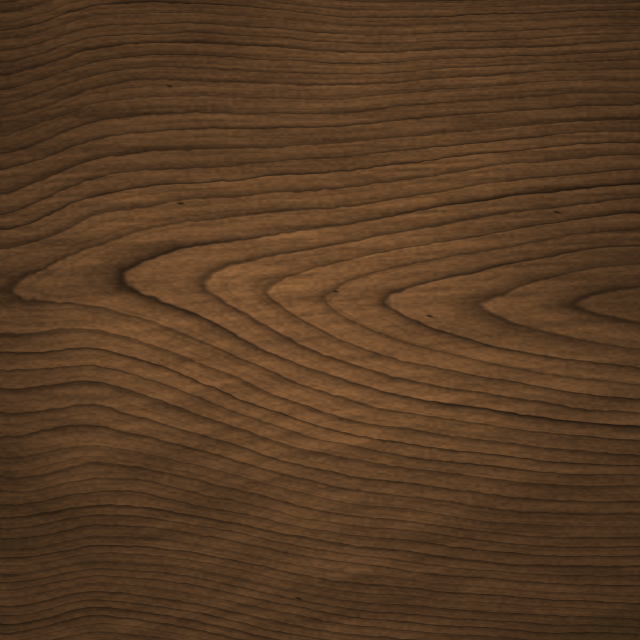
This texture is drawn by a WebGL 2 fragment shader. Its source:

```glsl
#version 300 es
precision highp float;
// Dark walnut board with a cathedral grain of nested, pointed growth rings.

uniform vec2 u_resolution;
out vec4 fragColor;

// Colour
const vec3 LIGHT_WOOD = vec3(0.415, 0.286, 0.174);
const vec3 DARK_WOOD = vec3(0.150, 0.106, 0.068);
const float EDGE_SHADE = 0.62;      // brightness left in the corners
const float MOTTLE = 0.22;
const float FIBRE = 0.20;
const float PORE = 0.17;

// Ring geometry
const float HEART_X = 1.05;         // where the innermost ring closes
const float TAPER = 0.22;           // how fast the rings run out to the left
const float POINTEDNESS = 1.5;      // 2 is elliptic, 1 is a sharp wedge
const float RING_DENSITY = 25.0;
const float RING_CROWDING = 52.0;   // extra density away from the heart
const float RING_DEPTH = 1.0;
const float FINE_RING_DEPTH = 0.36;

// Specks
const float SPECK_CELLS = 5.0;
const float SPECK_CHANCE = 0.25;

float hash(vec2 p) {
    vec3 q = fract(vec3(p.xyx) * 0.1031);
    q += dot(q, q.yzx + 33.33);
    return fract((q.x + q.y) * q.z);
}

float noise(vec2 p) {
    vec2 cell = floor(p), f = fract(p);
    f = f * f * (3.0 - 2.0 * f);
    float low = mix(hash(cell), hash(cell + vec2(1, 0)), f.x);
    float high = mix(hash(cell + vec2(0, 1)), hash(cell + vec2(1, 1)), f.x);
    return mix(low, high, f.y);
}

float fbm(vec2 p) {
    float sum = 0.0, amplitude = 0.5;
    for (int i = 0; i < 4; i++) {
        sum += amplitude * noise(p);
        p = p * 2.03 + 17.3;
        amplitude *= 0.5;
    }
    return sum / 0.9375;
}

// Distance-like value that grows outwards from the heart of the rings.
float ringRadius(vec2 p) {
    float axis = 0.575 - 0.05 * smoothstep(0.15, 0.6, p.x)
               - 0.03 * (1.0 - smoothstep(0.0, 0.16, p.x));
    float across = abs(p.y - axis);
    float run = abs(HEART_X - p.x);
    float excess = max(run - 0.7, 0.0);
    float along = TAPER * (run - 0.85 * excess * excess);
    along *= mix(1.0, 0.6, smoothstep(0.1, 0.5, across));
    float r = pow(pow(across, POINTEDNESS) + pow(along, POINTEDNESS), 1.0 / POINTEDNESS);
    r += 0.030 * (fbm(p * vec2(2.2, 5.0) + 4.0) - 0.5);
    r += 0.0030 * (noise(p * vec2(13.0, 24.0)) - 0.5);
    return r + 0.0018 * (noise(p * vec2(75.0, 110.0)) - 0.5);
}

// Darkness of one ring: a crisp inner edge that fades outwards.
float ringShade(float phase, float x, float seed) {
    float id = floor(phase), u = phase - id;
    float edge = max(0.11, 1.2 * fwidth(phase));
    float decay = mix(1.3, 4.2, hash(vec2(id, seed)));
    float strength = mix(0.62, 1.0, hash(vec2(id, seed + 5.0)));
    strength *= mix(0.7, 1.15, noise(vec2(x * 4.0, id * 7.0 + seed)));
    float fade = 0.55 * exp(-u * decay) + 0.45 * exp(-u * decay * 2.5);
    return strength * fade * (1.0 - u) * smoothstep(0.0, edge, u) * 1.5;
}

// Small dark flecks, longer than tall, at most one in each cell.
float specks(vec2 p) {
    vec2 cell = floor(p * SPECK_CELLS);
    vec2 offset = 0.2 + 0.6 * vec2(hash(cell + 31.0), hash(cell + 57.0));
    vec2 d = p - (cell + offset) / SPECK_CELLS;
    d.y += 0.2 * d.x + 0.003 * (noise(p * 140.0) - 0.5);
    float present = step(hash(cell + 11.0), SPECK_CHANCE);
    return present * (1.0 - smoothstep(0.2, 1.3, length(d / vec2(0.007, 0.0028))));
}

void main() {
    vec2 p = gl_FragCoord.xy / u_resolution;

    // Growth rings, with a weaker and finer set between them
    float r = ringRadius(p);
    float phase = RING_DENSITY * r + RING_CROWDING * r * r + 0.75 * noise(vec2(r * 25.0, 3.0));
    float outer = smoothstep(0.14, 0.38, r);
    float shade = RING_DEPTH * mix(1.0, 0.85, outer) * ringShade(phase, p.x, 2.0);
    shade += FINE_RING_DEPTH * mix(0.5, 1.0, outer) * ringShade(phase * 2.3, p.x, 9.0);
    shade = max(shade, 0.8 * specks(p));

    // Fibres and pores along the board
    float fibre = fbm(vec2(p.x * 9.0, p.y * 130.0 + phase)) - 0.5;
    float pore = noise(p * vec2(150.0, 300.0)) - 0.5;
    float grain = 1.0 + FIBRE * 2.0 * fibre + PORE * pore;

    // Broad light and dark areas
    float mottle = 1.0 + MOTTLE * (fbm(p * vec2(2.2, 5.0) + 40.0) - 0.5) * 2.0;
    float corner = smoothstep(0.12, 0.72, length((p - vec2(0.52, 0.54)) * vec2(1.0, 0.95)));
    float light = mix(1.06, EDGE_SHADE, corner) * mottle * grain;

    vec3 wood = mix(LIGHT_WOOD, DARK_WOOD, clamp(shade, 0.0, 0.95));
    fragColor = vec4(wood * light, 1.0);
}
```
